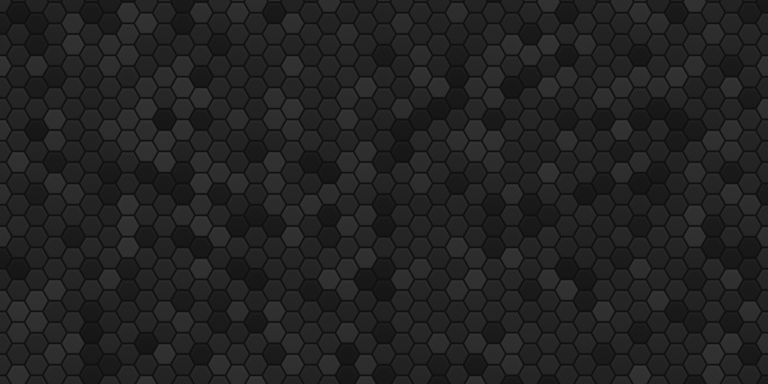
Write a WebGL 1 fragment shader that draws this pattern.

```glsl
precision highp float;
// Charcoal mosaic of flat-topped hexagon tiles with dark grooves and uneven tones.

uniform vec2 u_resolution;

const float ROWS = 18.0;              // tiles down the canvas
const float COLUMNS = 42.0;           // tile columns across a 2:1 canvas
const float ROW_SHIFT = -0.094;       // height of the lowest tile centre, in rows
const float COLUMN_STEP = 0.8660254;  // column spacing when a row is 1 high
const float GROOVE = 0.032;           // half width of the groove
const float SHADE_WIDTH = 0.12;       // soft falloff beside the groove
const float RIM_POS = 0.10;           // distance of the lit rim from the edge
const float RIM_WIDTH = 0.04;
const float RIM_LIGHT = 0.022;
const float GRAIN_FREQ = 7.0;         // fine hatch lines per row
const float GRAIN_AMOUNT = 0.006;
const float DARK_SHARE = 0.16;        // share of very dark tiles
const float LIGHT_SHARE = 0.26;       // share of pale tiles
const float GROOVE_TONE = 0.065;
const float DARK_TONE = 0.100;
const float MID_TONE = 0.143;
const float LIGHT_TONE = 0.182;
const float TONE_JITTER = 0.022;
const float TAU = 6.2831853;

float hash(vec2 p) {
  return fract(sin(dot(p, vec2(127.1, 311.7))) * 43758.5453);
}

// Offset from the nearest tile centre (xy) and the tile index (zw).
vec4 hexCell(vec2 p) {
  vec2 period = vec2(2.0 * COLUMN_STEP, 1.0);
  vec2 evenId = floor(p / period + 0.5);
  vec2 oddId = floor(p / period) + 0.5;
  vec2 a = p - evenId * period;
  vec2 b = p - oddId * period;
  return dot(a, a) < dot(b, b) ? vec4(a, evenId) : vec4(b, oddId);
}

// Distance from a point inside a tile to its nearest side.
float edgeDistance(vec2 q) {
  q = abs(q);
  return 0.5 - max(q.y, dot(q, vec2(COLUMN_STEP, 0.5)));
}

// Three tone groups, each with a slight spread.
float tileTone(vec2 id) {
  float pick = hash(id * 2.0 + 17.0);
  float tone = MID_TONE;
  if (pick < DARK_SHARE) tone = DARK_TONE;
  if (pick > 1.0 - LIGHT_SHARE) tone = LIGHT_TONE;
  return tone + (hash(id * 2.0 + 61.0) - 0.5) * TONE_JITTER;
}

void main() {
  // One unit is one row; x is fitted to a whole number of columns.
  vec2 p = gl_FragCoord.xy / u_resolution.y * ROWS;
  p.x *= COLUMNS * COLUMN_STEP / (2.0 * ROWS);
  p.y -= ROW_SHIFT;
  float pixel = ROWS / u_resolution.y;

  vec4 cell = hexCell(p);
  float edge = edgeDistance(cell.xy);
  float tone = tileTone(cell.zw);

  // Fine diagonal hatch and a faint vertical gradient
  float hatch = sin(TAU * GRAIN_FREQ * (p.x + p.y * 0.5));
  tone += GRAIN_AMOUNT * hatch + 0.010 * cell.y;

  // Lit bevel, strongest along the upper sides
  float rim = (edge - RIM_POS) / RIM_WIDTH;
  tone += RIM_LIGHT * exp(-rim * rim) * smoothstep(-0.5, 0.5, cell.y);

  // Soft shade and the groove itself
  tone *= mix(0.80, 1.0, smoothstep(0.0, SHADE_WIDTH, edge));
  float face = smoothstep(GROOVE - 0.6 * pixel, GROOVE + 0.6 * pixel, edge);
  tone = mix(GROOVE_TONE, tone, face);

  gl_FragColor = vec4(vec3(tone), 1.0);
}
```
